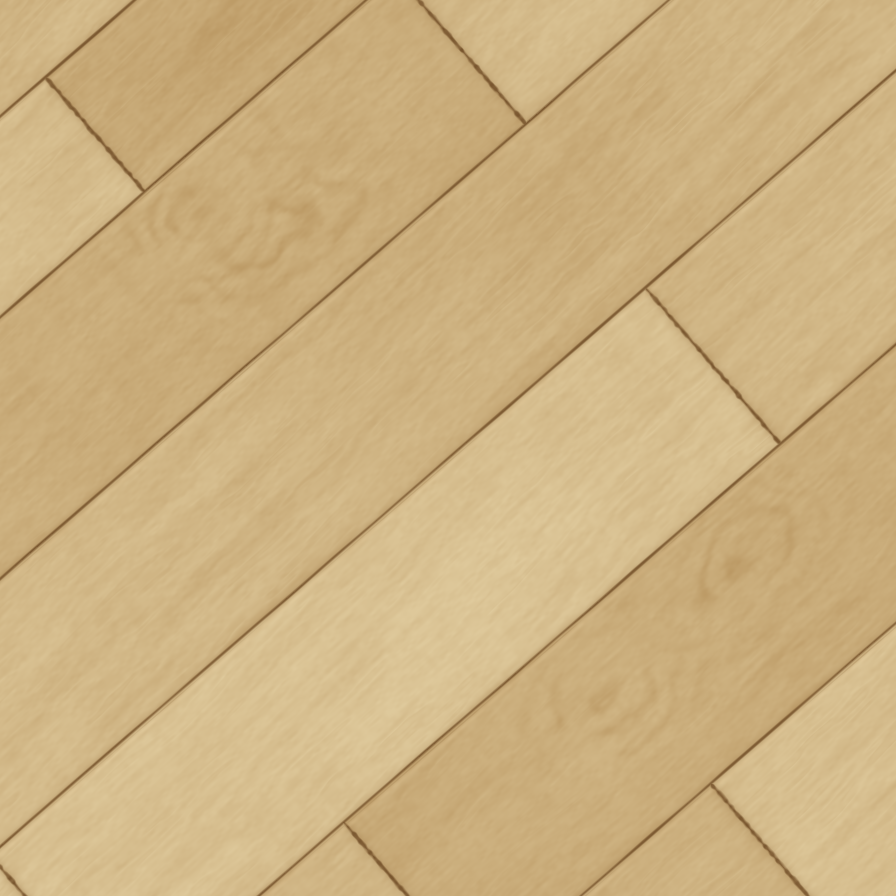
Give the GLSL for this texture, as a WebGL 1 fragment shader.

```glsl
precision highp float;
uniform vec2 u_resolution;

float hash(vec2 p) {
  return fract(sin(dot(p, vec2(127.1, 311.7))) * 43758.5453);
}

float noise(vec2 p) {
  vec2 i = floor(p), f = fract(p);
  f = f * f * (3.0 - 2.0 * f);
  return mix(mix(hash(i), hash(i + vec2(1.0, 0.0)), f.x),
             mix(hash(i + vec2(0.0, 1.0)), hash(i + 1.0), f.x), f.y);
}

float fbm(vec2 p) {
  float sum = 0.0, gain = 0.5;
  for (int i = 0; i < 4; i++) {
    sum += gain * noise(p);
    p = p * 2.03 + 7.1;
    gain *= 0.5;
  }
  return sum;
}

// Upper edge of a row; rows widen slightly downwards
float rowEdge(float k) {
  return 0.354 + 0.289 * k + 0.0032 * k * k + 0.062 * step(k, -0.5);
}

// Joint position, tone before it, tone after it, amount of swirling figure
vec4 rowStyle(float row) {
  if (row < -1.5) return vec4(-0.5, 0.6, 0.6, 0.0);
  if (row < -0.5) return vec4(-0.024, 0.72, 0.3, 0.0);
  if (row < 0.5) return vec4(0.467, 0.4, 0.64, 1.0);
  if (row < 1.5) return vec4(-0.95, 0.6, 0.66, 0.0);
  if (row < 2.5) return vec4(0.442, 0.82, 0.6, 0.0);
  if (row < 3.5) return vec4(-0.411, 0.6, 0.36, 1.0);
  return vec4(0.036, 0.5, 0.72, 0.0);
}

// Soft growth rings around a centre
float swirl(vec2 q, vec2 centre) {
  vec2 d = (q - centre) * vec2(0.8, 1.3);
  float r = length(d) + 0.13 * (fbm(q * 9.0) - 0.5);
  float ring = pow(0.5 + 0.5 * sin(r * 150.0 + 5.0 * noise(q * 11.0)), 2.0);
  return ring * exp(-dot(d, d) * 110.0) * smoothstep(0.2, 0.65, noise(q * 17.0 + 3.0));
}

void main() {
  vec2 p = gl_FragCoord.xy / u_resolution;
  float px = 1.0 / min(u_resolution.x, u_resolution.y);
  p.y = 1.0 - p.y;

  // Plank axes: u along, w across, both stretched by 1.323
  float u = p.x - 0.866 * p.y;
  float w = p.y + 0.866 * p.x;
  vec2 q = vec2(u, w) / 1.323;

  // Row and signed distance to its nearest long seam
  float row = -2.0, seam = 1.0;
  for (int i = -1; i < 5; i++) {
    float d = (w - rowEdge(float(i))) / 1.323;
    if (d > 0.0) row = float(i);
    if (abs(d) < abs(seam)) seam = d;
  }

  // Plank within the row and distance to its end joint
  vec4 style = rowStyle(row);
  float len = abs(row - 1.0) < 0.5 ? 2.0 : 1.28;
  float fromJoint = u - style.x;
  float joint = abs(mod(fromJoint + 0.5 * len, len) - 0.5 * len) / 1.323;
  float seed = 13.7 * row + 5.3 * floor(fromJoint / len);

  // Broad tone
  float tone = mix(style.y, style.z, step(0.0, fromJoint)) - 0.02;
  tone += 0.36 * (fbm(vec2(q.x * 3.0 + seed, q.y * 7.0)) - 0.47);
  if (abs(row - 1.0) < 0.5) tone -= 0.34 * exp(-5.0 * (u - 0.36) * (u - 0.36));

  // Wavy grain: bands, crisp streaks and fine fibres
  vec2 g = q;
  g.y += 0.06 * q.x + 0.03 * (fbm(vec2(q.x * 4.0, q.y * 6.0) + seed) - 0.5);
  float streak = noise(vec2(g.x * 11.0 + seed, g.y * 110.0));
  float band = noise(vec2(g.x * 4.0 + seed, g.y * 42.0));
  float fibre = noise(vec2(g.x * 38.0, g.y * 215.0) + seed);
  float fleck = noise(q * vec2(150.0, 290.0));
  float patch_ = noise(vec2(q.x * 6.0, q.y * 13.0) + seed);
  float strength = mix(1.0, 0.55, style.w) * mix(0.6, 1.2, patch_);
  tone += strength * (0.3 * (streak - 0.5) + 0.2 * (band - 0.5));
  tone -= 0.24 * strength * (smoothstep(0.56, 0.78, streak * 0.65 + fibre * 0.35) - 0.2);
  tone += 0.22 * (fibre - 0.5) + 0.14 * (fleck - 0.5);

  // Swirling figure on the knotty planks
  if (style.w > 0.5) {
    float rings = row < 1.5 ? swirl(q, vec2(0.07, 0.395)) + swirl(q, vec2(0.02, 0.33))
                            : swirl(q, vec2(0.0, 1.035)) + swirl(q, vec2(0.2, 1.025));
    tone -= 0.32 * rings;
  }
  vec3 color = mix(vec3(0.745, 0.615, 0.41), vec3(0.87, 0.785, 0.605), clamp(tone, -0.3, 1.2));

  // Soft hairline seams with a pale bevel and a faint second line; rougher joints
  float wear = noise(vec2(q.x * 16.0, row));
  float rough = 0.0022 * (noise(q * 190.0) - 0.5);
  float seamWidth = mix(0.0003, 0.0011, wear);
  float seamLine = 1.0 - smoothstep(seamWidth - px * 0.5, seamWidth + 0.0012 + px * 0.6, abs(seam));
  float secondLine = exp(-pow((seam - 0.0034) * 800.0, 2.0)) * (1.0 - wear);
  float jointLine = 1.0 - smoothstep(0.0008 - px * 0.5, 0.0026 + px * 0.6, joint + rough);
  float halo = max(exp(-abs(seam) * 300.0), exp(-joint * 260.0));
  color += 0.03 * exp(-pow((seam - 0.0065) * 400.0, 2.0));
  color = mix(color, vec3(0.61, 0.47, 0.28), max(0.5 * halo, 0.4 * secondLine));
  float dark = max(seamLine * mix(0.6, 0.85, wear), jointLine * mix(0.65, 0.9, fleck));
  color = mix(color, vec3(0.44, 0.3, 0.15), dark);

  gl_FragColor = vec4(color, 1.0);
}
```
